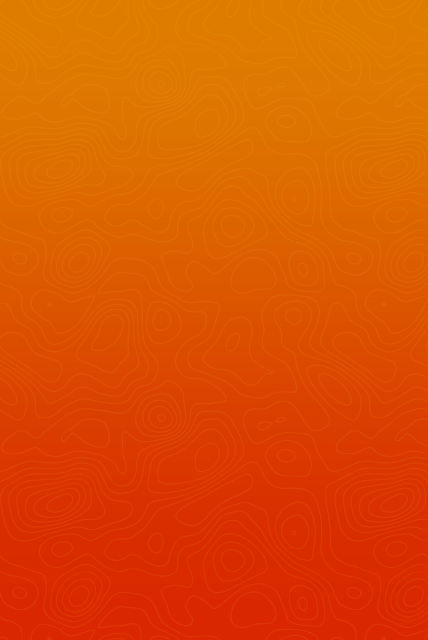
Reproduce this background procedurally as a WebGL 1 fragment shader.

```glsl
precision highp float;
// Warm vertical gradient, red below and amber above, under faint contour lines.
// The lines are level sets of a repeating height field made of gradient noise
// and rounded hills; slope-corrected distance keeps their width even.

uniform vec2 u_resolution;

#define TILE_SIZE 0.78125
#define COARSE_CELLS 5.0
#define FINE_CELLS 10.0
#define COARSE_LEVELS 6.5
#define FINE_LEVELS 1.3
#define WARP 0.018
#define LINE_HALF_WIDTH 0.0009
#define LINE_ALPHA 0.08
#define LINE_COLOR vec3(1.0, 0.75, 0.15)
#define BOTTOM_COLOR vec3(0.85, 0.155, 0.0)
#define TOP_COLOR vec3(0.87, 0.487, 0.0)

const float TAU = 6.2831853;

float hash(vec2 p) {
  return fract(sin(dot(p, vec2(127.1, 311.7))) * 43758.5453);
}

// Slope contribution of one lattice corner, wrapped to the given period
float corner(vec2 cell, vec2 offset, float period) {
  float angle = TAU * hash(mod(cell, period));
  return dot(vec2(cos(angle), sin(angle)), offset);
}

float tiledNoise(vec2 p, float period) {
  p *= period;
  vec2 i = floor(p);
  vec2 f = p - i;
  vec2 blend = f * f * f * (f * (f * 6.0 - 15.0) + 10.0);
  vec2 e = vec2(1.0, 0.0);
  float low = mix(corner(i, f, period),
                  corner(i + e.xy, f - e.xy, period), blend.x);
  float high = mix(corner(i + e.yx, f - e.yx, period),
                   corner(i + e.xx, f - e.xx, period), blend.x);
  return mix(low, high, blend.y);
}

// Rounded hill that repeats with the tile
float hill(vec2 p, vec2 center, vec2 radius) {
  vec2 d = (fract(p - center + 0.5) - 0.5) / radius;
  return exp(-dot(d, d));
}

// Height in contour levels; y runs downward from the top edge
float terrain(vec2 p) {
  p += WARP * sin(TAU * (2.0 * p.yx + vec2(0.15, 0.6)));
  float h = COARSE_LEVELS * tiledNoise(p, COARSE_CELLS)
          + FINE_LEVELS * tiledNoise(p + 0.37, FINE_CELLS);
  h += 4.0 * hill(p, vec2(0.19, 0.49), vec2(0.11, 0.08));
  h += 5.0 * hill(p, vec2(0.21, 0.82), vec2(0.09, 0.10));
  h += 5.0 * hill(p, vec2(0.69, 0.73), vec2(0.13, 0.09));
  h += 3.5 * hill(p, vec2(0.37, 0.97), vec2(0.07, 0.09));
  h += 4.0 * hill(p, vec2(0.65, 0.37), vec2(0.10, 0.08));
  h -= 4.0 * hill(p, vec2(0.47, 0.26), vec2(0.09, 0.08));
  h -= 3.0 * hill(p, vec2(0.06, 0.24), vec2(0.08, 0.13));
  h += 3.0 * hill(p, vec2(0.96, 0.02), vec2(0.12, 0.07));
  return h;
}

// Coverage of the nearest contour line
float contour(vec2 p, float pixel) {
  vec2 e = vec2(0.002, 0.0);
  float h = terrain(p);
  vec2 slope = vec2(terrain(p + e.xy) - h, terrain(p + e.yx) - h) / e.x;
  float levelGap = abs(fract(h) - 0.5);
  float distanceToLine = levelGap * TILE_SIZE / max(length(slope), 4.0);
  return 1.0 - smoothstep(0.0, LINE_HALF_WIDTH + 0.8 * pixel, distanceToLine);
}

void main() {
  // Background gradient, flattening toward both ends
  float rise = gl_FragCoord.y / u_resolution.y;
  vec3 color = mix(BOTTOM_COLOR, TOP_COLOR, smoothstep(0.0, 1.0, rise));

  // Repeating contour lines, anchored at the top left corner
  vec2 fromTop = vec2(gl_FragCoord.x, u_resolution.y - gl_FragCoord.y);
  vec2 p = fromTop / (u_resolution.x * TILE_SIZE);
  float line = contour(p, 1.0 / u_resolution.x);
  color = mix(color, LINE_COLOR, LINE_ALPHA * line);

  gl_FragColor = vec4(color, 1.0);
}
```
